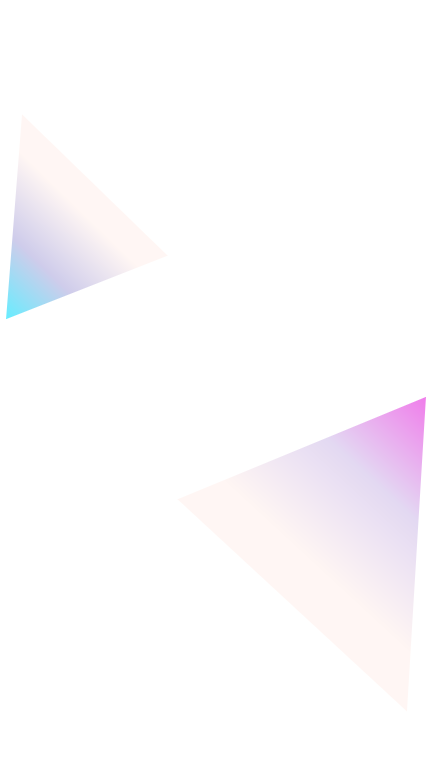
Write a Shadertoy shader that draws this background.

```glsl
const vec3 WHITE = vec3(1.0);
const vec3 CREAM = vec3(1.0, 0.965, 0.955);
const vec3 CYAN = vec3(0.40, 0.93, 1.0);
const vec3 PERIWINKLE = vec3(0.81, 0.80, 0.92);
const vec3 MAGENTA = vec3(0.94, 0.49, 0.92);
const vec3 LILAC = vec3(0.89, 0.85, 0.95);

// Signed distance to the line a-b, positive on its left
float lineDistance(vec2 p, vec2 a, vec2 b) {
    vec2 d = normalize(b - a);
    return d.x * (p.y - a.y) - d.y * (p.x - a.x);
}

// Soft coverage of a counter-clockwise triangle
float triangleMask(vec2 p, vec2 a, vec2 b, vec2 c, float pixel) {
    float inside = min(lineDistance(p, a, b),
                   min(lineDistance(p, b, c), lineDistance(p, c, a)));
    return clamp(inside / pixel + 0.5, 0.0, 1.0);
}

// Three-stop gradient from the tip to the cream base
vec3 tipGradient(float t, vec3 tipColor, vec3 middleColor) {
    vec3 color = mix(tipColor, middleColor, clamp(t / 0.4, 0.0, 1.0));
    return mix(color, CREAM, clamp((t - 0.4) / 0.42, 0.0, 1.0));
}

// Blends a triangle shaded from its tip towards the opposite edge
vec3 paintTriangle(vec3 below, vec2 p, vec2 tip, vec2 b, vec2 c,
                   vec3 tipColor, vec3 middleColor, float pixel) {
    float t = 1.0 - lineDistance(p, b, c) / lineDistance(tip, b, c);
    vec3 color = tipGradient(t, tipColor, middleColor);
    return mix(below, color, triangleMask(p, tip, b, c, pixel));
}

void mainImage(out vec4 fragColor, in vec2 fragCoord) {
    // Canvas width is one unit
    float pixel = 1.0 / iResolution.x;
    vec2 p = fragCoord * pixel;
    p.y *= (16.0 / 9.0) * iResolution.x / iResolution.y;

    // Upper triangle, cyan tip
    vec3 color = paintTriangle(WHITE, p, vec2(0.014, 1.039),
        vec2(0.388, 1.186), vec2(0.051, 1.513), CYAN, PERIWINKLE, pixel);

    // Lower triangle, magenta tip
    color = paintTriangle(color, p, vec2(0.986, 0.859),
        vec2(0.411, 0.622), vec2(0.942, 0.131), MAGENTA, LILAC, pixel);

    fragColor = vec4(color, 1.0);
}
```
